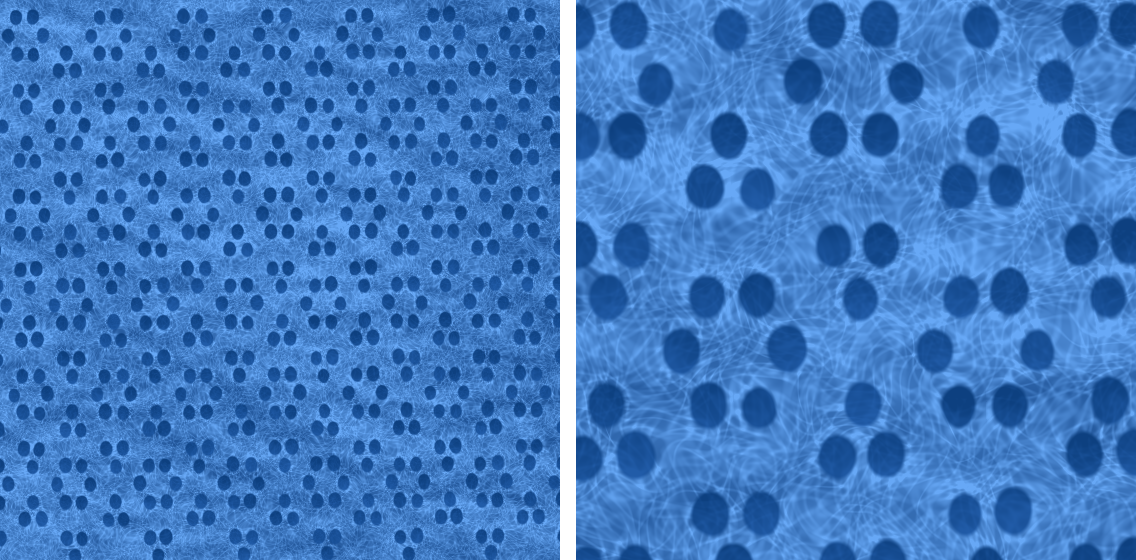
Left, the full canvas; right, a detail of the centre.
Write a three.js fragment shader that draws this texture.

```glsl
varying vec2 vUv;

const vec2 CELL = vec2(0.1478, 0.3203);
const vec2 ORIGIN = vec2(0.502, 0.298);
const float SKEW = 0.016;
const float TILT = 0.006;
const float STRETCH = 0.0035;

// Dot centres in one quadrant of the motif
const vec2 RING_CORNER = vec2(0.0150, 0.0328);
const vec2 RING_SIDE = vec2(0.0306, 0.0);
const vec2 TRIO_PAIR = vec2(0.0144, 0.0970);
const vec2 TRIO_TIP = vec2(0.0, 0.1283);
const vec2 DOT_RADIUS = vec2(0.0107, 0.0133);
const float DOT_JITTER = 0.003;
const float EDGE = 0.0014;

const vec3 CLOTH_SHADE = vec3(0.15, 0.36, 0.63);
const vec3 CLOTH_LIGHT = vec3(0.37, 0.62, 0.92);
const vec3 DOT_SHADE = vec3(0.05, 0.25, 0.50);
const vec3 DOT_LIGHT = vec3(0.13, 0.36, 0.66);

const float RELIEF_GAIN = 0.9;
const float FIBRE_GAIN = 0.9;
const vec2 FIBRE_SCALE = vec2(38.0, 135.0);

vec2 hash2(vec2 p) {
  vec3 q = fract(p.xyx * vec3(0.1031, 0.1030, 0.0973));
  q += dot(q, q.yzx + 33.33);
  return fract((q.xx + q.yz) * q.zy);
}

float corner(vec2 cell, vec2 offset) {
  float angle = 6.2832 * hash2(cell).x;
  return dot(vec2(cos(angle), sin(angle)), offset);
}

float gradientNoise(vec2 p) {
  vec2 i = floor(p);
  vec2 f = p - i;
  vec2 u = f * f * f * (f * (f * 6.0 - 15.0) + 10.0);
  vec2 e = vec2(1.0, 0.0);
  float low = mix(corner(i, f), corner(i + e, f - e), u.x);
  float high = mix(corner(i + e.yx, f - e.yx), corner(i + 1.0, f - 1.0), u.x);
  return mix(low, high, u.y);
}

float creaseHeight(vec2 p) {
  return gradientNoise(p * vec2(9.0, 14.0))
       + 0.5 * gradientNoise(p * vec2(21.0, 30.0) + 7.0);
}

// Thin curling strands in several directions, centred near zero
float fibres(vec2 p) {
  vec2 curl = vec2(gradientNoise(p * 26.0), gradientNoise(p * 26.0 + 40.0));
  p += 0.014 * curl;
  float sum = 0.0;
  for (int i = 0; i < 4; i++) {
    float a = 0.4 + 0.8 * float(i);
    vec2 r = vec2(cos(a) * p.x + sin(a) * p.y, cos(a) * p.y - sin(a) * p.x);
    float n = gradientNoise(r * FIBRE_SCALE + 19.0 * float(i));
    sum += 1.0 - smoothstep(0.0, 0.22, abs(n));
  }
  return sum / 4.0 - 0.33;
}

// Nearest dot: signed distance, height within the dot, random tone
vec3 nearestDot(vec2 p) {
  vec3 nearest = vec3(1.0, 0.0, 0.0);
  for (int k = 0; k < 2; k++) {
    vec2 grid = p / CELL - 0.5 * float(k);
    vec2 id = floor(grid + 0.5);
    vec2 q = (grid - id) * CELL;
    vec2 side = vec2(q.x < 0.0 ? -1.0 : 1.0, q.y < 0.0 ? -1.0 : 1.0);
    float row = id.y + 0.5 * float(k);
    for (int i = 0; i < 4; i++) {
      // The pattern stops at its first and last rows
      bool cut = row > 2.2 || (row < -0.8 && i < 2);
      vec2 anchor = i == 0 ? RING_CORNER : i == 1 ? RING_SIDE
                  : i == 2 ? TRIO_PAIR : TRIO_TIP;
      vec2 center = anchor * side;
      vec2 rnd = hash2(id * 8.0 + sign(center) * 2.0 + 31.0 * vec2(i, k));
      vec2 radius = DOT_RADIUS * (0.93 + 0.14 * rnd.y);
      vec2 local = (q - center - (rnd - 0.5) * DOT_JITTER) / radius;
      float d = (length(local) - 1.0) * radius.x;
      if (!cut && d < nearest.x) nearest = vec3(d, local.y, rnd.x);
    }
  }
  return nearest;
}

void main() {
  vec2 uv = vUv;

  // Uneven stretch of the cloth
  vec2 p = uv - ORIGIN;
  p.x += SKEW * p.y - STRETCH * cos(6.2832 * (uv.x - 0.6));
  p.y += TILT * (0.5 - uv.x);
  p += 0.0014 * vec2(gradientNoise(uv * 55.0), gradientNoise(uv * 55.0 + 90.0));
  vec3 spot = nearestDot(p);

  // Creases lit from above, strands and broad fading
  float relief = creaseHeight(uv) - creaseHeight(uv + vec2(0.003, 0.012));
  float strands = fibres(uv);
  float fade = 0.3 * gradientNoise(uv * 2.5 + 3.0) + 0.14 * (0.5 - uv.x);

  // Raised pale rim around each pressed dot
  float rimOffset = (spot.x - 0.003) / 0.002;
  float rim = exp(-rimOffset * rimOffset) * (0.16 + 0.5 * strands);

  float clothTone = 0.5 + RELIEF_GAIN * relief + FIBRE_GAIN * strands + fade + rim;
  vec3 cloth = mix(CLOTH_SHADE, CLOTH_LIGHT, clamp(clothTone, -0.1, 1.15));

  float dotTone = 0.45 + 0.5 * (spot.z - 0.5) - 0.25 * spot.y
                + 0.5 * strands + 0.5 * relief;
  vec3 pressed = mix(DOT_SHADE, DOT_LIGHT, clamp(dotTone, 0.0, 1.0));

  gl_FragColor = vec4(mix(pressed, cloth, smoothstep(-EDGE, EDGE, spot.x)), 1.0);
}
```
